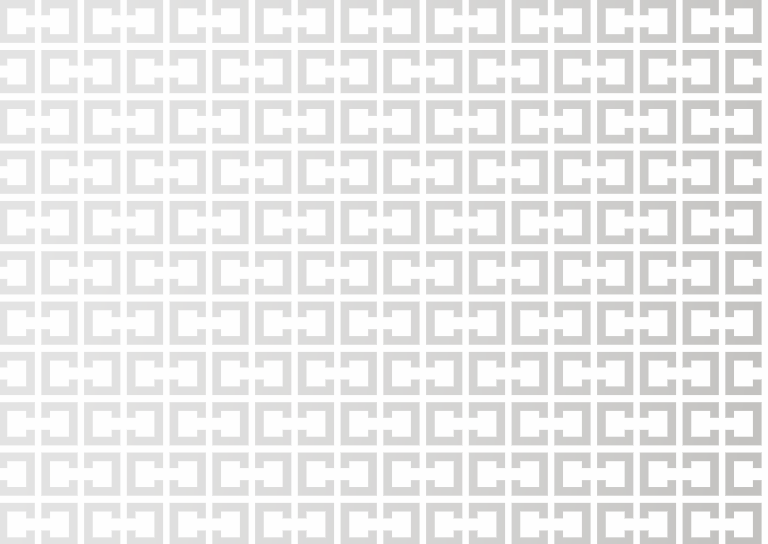
Write a Shadertoy shader that draws this pattern.

```glsl
// Grid of square brackets that face each other in pairs, with the pairing
// shifted by one column on every other row. Each bracket is a box minus an
// inner box and a side slot; a soft grey gradient darkens toward the right.

float boxDistance(vec2 p, vec2 halfSize) {
    vec2 d = abs(p) - halfSize;
    return length(max(d, 0.0)) + min(max(d.x, d.y), 0.0);
}

// Bracket with its slot on the +x side; negative inside.
float bracketDistance(vec2 p) {
    vec2 outer = vec2(0.424, 0.505);
    float frame = boxDistance(p, outer);
    float hole = boxDistance(p, outer - 0.203);
    float slot = boxDistance(p - vec2(0.4, 0.0), vec2(0.3, 0.141));
    return max(frame, -min(hole, slot));
}

void mainImage(out vec4 fragColor, in vec2 fragCoord) {
    // One unit is one column; y runs down from the top edge.
    float pixel = 17.965 / iResolution.x;
    vec2 p = vec2(fragCoord.x, iResolution.y - fragCoord.y) * pixel;

    // Cell index and position from the cell centre.
    vec2 pitch = vec2(1.0, 1.177);
    vec2 grid = (p + vec2(0.109, 0.091)) / pitch;
    vec2 cell = floor(grid);
    vec2 local = (grid - cell - 0.5) * pitch;

    // Flip alternate brackets in a checkerboard.
    local.x *= 1.0 - 2.0 * mod(cell.x + cell.y, 2.0);

    float coverage = clamp(0.5 - bracketDistance(local) / pixel, 0.0, 1.0);

    // Slightly tilted grey gradient, warming a little as it darkens.
    vec2 uv = fragCoord / iResolution.xy;
    float shade = pow(clamp(uv.x + 0.08 * (0.5 - uv.y), 0.0, 1.0), 1.6);
    vec3 grey = mix(vec3(0.89), vec3(0.764, 0.76, 0.752), shade);

    fragColor = vec4(mix(vec3(0.996), grey, coverage), 1.0);
}
```
